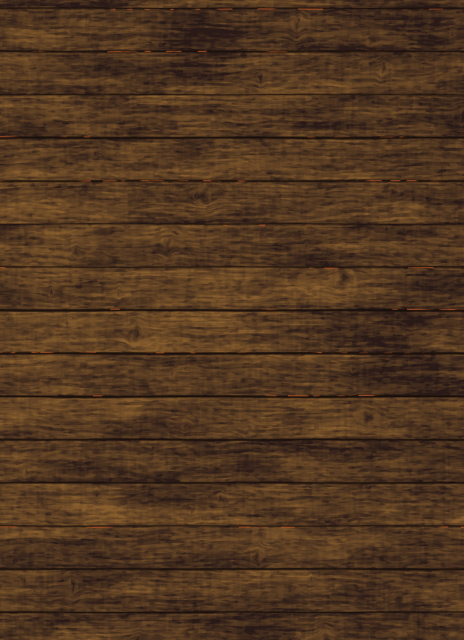
This texture is drawn by a Shadertoy shader. Its source:

```glsl
#define PLANK_HEIGHT 0.0674
#define FIRST_SEAM 0.013
#define SEAM_HALF_WIDTH 0.0015
#define KNOTS_PER_PLANK 3
#define KNOT_RADIUS 0.012
#define STAIN_CONTRAST 0.85
#define GRAIN_CONTRAST 0.42
#define DARK_WOOD vec3(0.16, 0.10, 0.09)
#define GOLD_WOOD vec3(0.48, 0.33, 0.165)
#define SEAM_COLOR vec3(0.085, 0.05, 0.035)
#define CHIP_COLOR vec3(0.72, 0.34, 0.15)

float hash(vec2 p) {
    vec3 q = fract(p.xyx * 0.1031);
    q += dot(q, q.yzx + 33.33);
    return fract((q.x + q.y) * q.z);
}

// Smooth cellular noise: random values blended around jittered cell points
float cellNoise(vec2 p) {
    vec2 cell = floor(p), f = p - cell;
    float sum = 0.0, total = 0.0;
    for (int j = -1; j <= 1; j++)
    for (int i = -1; i <= 1; i++) {
        vec2 o = vec2(i, j), c = cell + o;
        vec2 d = o + vec2(hash(c), hash(c + 57.3)) - f;
        float w = exp(-7.0 * dot(d, d));
        sum += w * hash(c + 113.7);
        total += w;
    }
    return sum / total;
}

// Returns knot darkness in x, light rim in y and grain deflection in z
vec3 knots(vec2 pos, float plank) {
    vec3 result = vec3(0.0);
    for (int i = 0; i < KNOTS_PER_PLANK; i++) {
        vec2 seed = vec2(plank * 3.7 + 5.0, float(i) * 11.3 + 2.0);
        float size = hash(seed + 4.0);
        float radius = KNOT_RADIUS * mix(0.18, 1.0, size * size);
        vec2 center = vec2(hash(seed) * 0.73,
                           PLANK_HEIGHT * mix(0.2, 0.8, hash(seed + 8.0)));
        vec2 d = pos - center;
        d.x += 0.25 * d.y * (hash(seed + 15.0) - 0.3);
        d.x *= mix(0.8, 2.4, hash(seed + 21.0));
        float dist = length(d) / radius;
        dist += 0.35 * sin(3.0 * atan(d.y, d.x + 1e-5) + size * 30.0) * min(dist, 1.0);
        float rings = 0.75 + 0.25 * sin(dist * 9.0);
        result.x += smoothstep(1.15, 0.35, dist) * rings * mix(0.5, 1.0, size);
        result.y += exp(-8.0 * (dist - 1.5) * (dist - 1.5)) * size;
        result.z -= 0.6 * d.y * exp(-0.18 * dist * dist);
    }
    return result;
}

void mainImage(out vec4 fragColor, in vec2 fragCoord) {
    vec2 p = fragCoord / iResolution.y;
    float aa = 0.9 / iResolution.y;
    float down = 1.0 - p.y;

    // Plank layout
    float v = (down - FIRST_SEAM) / PLANK_HEIGHT;
    float plank = floor(v), seam = round(v);
    float plankRnd = hash(vec2(plank + 9.0, 3.0));
    vec2 local = vec2(p.x, fract(v) * PLANK_HEIGHT);
    vec3 knot = knots(local, plank);

    // Grain space, bent around knots and shifted per plank
    vec2 g = local + vec2(plankRnd * 17.0 + 3.0, plank * 1.37 + 4.0);
    g.y += knot.z + 0.0015 * sin(g.x * 23.0) + 0.0008 * sin(g.x * 61.0 + plank);

    // Blotchy stain
    float blotch = cellNoise(g * vec2(5.0, 19.0));
    float patches = cellNoise(g * vec2(16.0, 55.0) + 31.0);
    float stain = mix(blotch, patches, 0.38) - 0.5;

    // Streaks, fibres and faint saw marks
    float streak = cellNoise(g * vec2(14.0, 230.0)) - 0.5;
    float fibre = cellNoise(g * vec2(95.0, 340.0) + 71.0) - 0.5;
    float saw = cellNoise(g * vec2(230.0, 32.0) + 19.0) - 0.5;
    float pores = smoothstep(0.66, 0.9, cellNoise(g * vec2(120.0, 210.0) + 43.0));

    // Long arched growth rings
    vec2 arch = vec2((p.x - hash(vec2(plank + 2.0, 7.0)) * 0.73) * 0.07,
                     local.y + knot.z - PLANK_HEIGHT * mix(0.3, 0.7, plankRnd));
    float ringDist = length(arch) + 0.005 * blotch + 0.002 * patches;
    float rings = sin(ringDist * 1050.0) + 0.5 * sin(ringDist * 1730.0 + 2.0);
    float ringMask = smoothstep(0.35, 0.65, patches) * mix(0.025, 0.085, plankRnd);

    // Broad light across the wall
    float glow = (down - 0.62) / 0.25;
    float broad = 0.15 * exp(-glow * glow) - 0.06 - 0.10 * smoothstep(0.4, 0.75, p.x);

    float tone = 0.54 + broad + 0.10 * (plankRnd - 0.5) + STAIN_CONTRAST * stain
               + GRAIN_CONTRAST * (streak + 0.9 * fibre + 0.3 * saw)
               + ringMask * rings - 0.16 * pores - 0.42 * knot.x + 0.08 * knot.y;

    // Seam shadow and worn bevel
    float seamRnd = hash(vec2(seam + 21.0, 5.0));
    float s = (v - seam) * PLANK_HEIGHT + 0.0004 * sin(p.x * 19.0 + seam * 2.3);
    float wear = cellNoise(vec2(p.x * 11.0 + 4.0, seam * 5.0 + 90.0));
    tone -= 0.16 * exp(-abs(s) / 0.0035);
    tone += 0.22 * wear * exp(-pow((s - 0.0042) / 0.0011, 2.0));
    vec3 color = mix(DARK_WOOD, GOLD_WOOD, clamp(tone, 0.0, 1.15));

    // Dark joint, uneven in width and depth
    float halfWidth = SEAM_HALF_WIDTH * mix(0.65, 1.2, seamRnd) * mix(0.8, 1.2, wear);
    float joint = 1.0 - smoothstep(halfWidth - aa, halfWidth + aa, abs(s));
    color = mix(color, SEAM_COLOR, joint * mix(0.7, 0.95, seamRnd));

    // Bare chips along some seams
    float chipRun = smoothstep(0.5, 0.75, wear) * step(0.4, hash(vec2(seam + 4.0, 31.0)));
    float chip = smoothstep(0.5, 0.8, cellNoise(vec2(p.x * 75.0, seam * 7.0 + 40.0)));
    float chipLine = exp(-pow((s + mix(-0.0022, 0.0022, seamRnd)) / 0.0011, 2.0));
    color = mix(color, CHIP_COLOR, 0.75 * chipRun * chip * chipLine);

    fragColor = vec4(color, 1.0);
}
```
